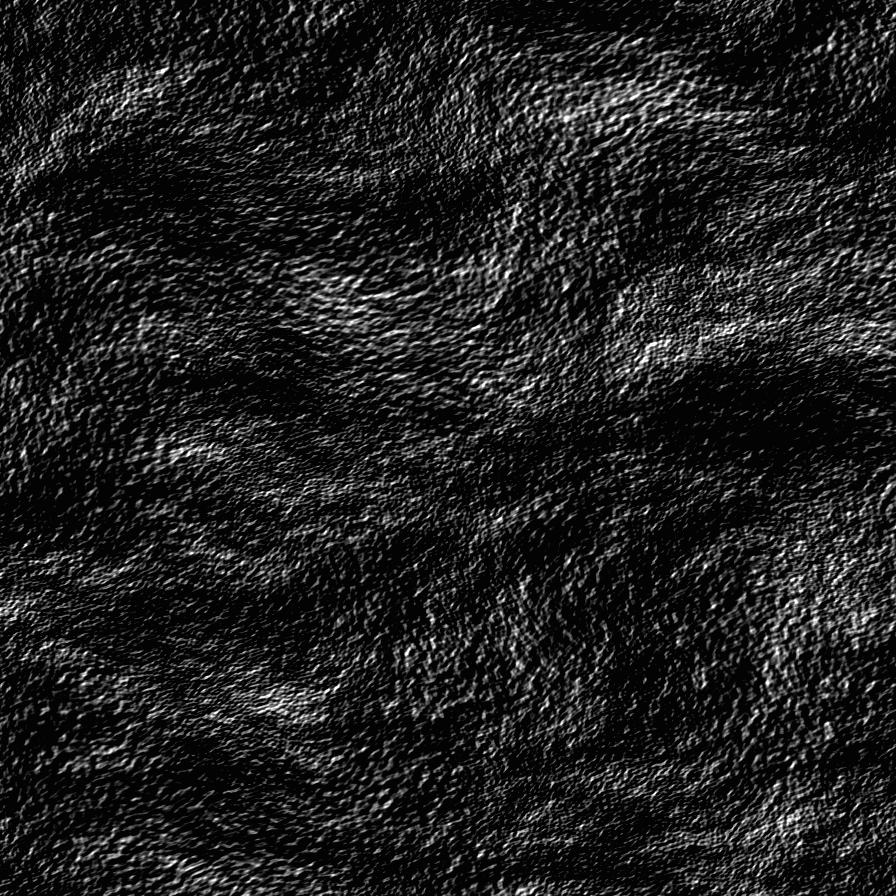
Reproduce this texture map procedurally as a WebGL 2 fragment shader.

```glsl
#version 300 es
precision highp float;

uniform vec2 u_resolution;
out vec4 fragColor;

// Relief: broad folds that gather the light into patches
const float RELIEF_SCALE = 4.5;
const int RELIEF_OCTAVES = 5;
const float RELIEF_GAIN = 0.88;
const vec2 RELIEF_STRETCH = vec2(0.66, 1.0);
const float RELIEF_SHARE = 0.53;
const float LIGHT_ANGLE = 1.9;
const float LIGHT_SWING = 2.0;

// Grain: small tilted ridges
const float GRAIN_TILT = 0.33;
const vec2 GRAIN_STRETCH = vec2(0.72, 1.0);
const float GRAIN_LIGHT_ANGLE = 2.1;
const float GRAIN_LIGHT_SWING = 1.2;
const float CLUMP_SCALE = 82.0;
const float COARSE_SCALE = 152.0;
const float FINE_SCALE = 265.0;
const float CLUMP_SHARE = 0.33;
const float GRAIN_SHARE = 0.80;
const float WARP = 0.016;

// Tone: base, linear and squared response to the lit slope
const vec3 TONE = vec3(0.012, 0.25, 0.045);
const float SLOPE_NORM = 1.45;
const float SLOPE_BIAS = 0.04;

vec2 hashGradient(ivec2 cell) {
    uvec2 c = uvec2(cell);
    uint h = c.x * 1597334673u ^ c.y * 3812015801u;
    h = (h ^ (h >> 16)) * 2146121005u;
    h = (h ^ (h >> 15)) * 2221713035u;
    h ^= h >> 16;
    float angle = float(h >> 8) * 6.28319 / 16777216.0;
    return vec2(cos(angle), sin(angle));
}

// Gradient noise: x is the value, yz its slope
vec3 gradientNoise(vec2 p) {
    ivec2 i = ivec2(floor(p));
    vec2 f = fract(p);
    vec2 u = f * f * f * (f * (f * 6.0 - 15.0) + 10.0);
    vec2 du = 30.0 * f * f * (f * (f - 2.0) + 1.0);
    vec2 ga = hashGradient(i);
    vec2 gb = hashGradient(i + ivec2(1, 0));
    vec2 gc = hashGradient(i + ivec2(0, 1));
    vec2 gd = hashGradient(i + ivec2(1, 1));
    float a = dot(ga, f);
    float b = dot(gb, f - vec2(1.0, 0.0));
    float c = dot(gc, f - vec2(0.0, 1.0));
    float d = dot(gd, f - 1.0);
    float value = mix(mix(a, b, u.x), mix(c, d, u.x), u.y);
    vec2 slope = mix(mix(ga, gb, u.x), mix(gc, gd, u.x), u.y)
        + du * (u.yx * (a - b - c + d) + vec2(b, c) - a);
    return vec3(value, slope);
}

vec2 direction(float angle) {
    return vec2(cos(angle), sin(angle));
}

// Lit slope of the folds
float reliefLight(vec2 p, vec2 light) {
    vec2 q = p * RELIEF_STRETCH * RELIEF_SCALE;
    float sum = 0.0, weight = 1.0, power = 0.0;
    for (int i = 0; i < RELIEF_OCTAVES; i++) {
        sum += weight * dot(gradientNoise(q).yz, light);
        power += weight * weight;
        weight *= RELIEF_GAIN;
        q = q * 2.03 + vec2(17.3, 9.1);
    }
    return SLOPE_NORM * sum / sqrt(power);
}

float grainSlope(vec2 q, float scale, vec2 light) {
    return SLOPE_NORM * dot(gradientNoise(q * scale + scale).yz, light);
}

// Lit slope of the ridges, coarse in some regions and fine in others
float grainLight(vec2 p, vec2 light) {
    vec2 along = direction(GRAIN_TILT);
    vec2 q = vec2(dot(p, along), dot(p, vec2(-along.y, along.x))) * GRAIN_STRETCH;
    float region = smoothstep(-0.3, 0.3, gradientNoise(p * 5.0 + 63.1).x);
    float blend = mix(0.45, 1.2, region);
    float ridges = cos(blend) * grainSlope(q, COARSE_SCALE, light)
        + sin(blend) * grainSlope(q, FINE_SCALE, light);
    return CLUMP_SHARE * grainSlope(q, CLUMP_SCALE, light) + GRAIN_SHARE * ridges;
}

void main() {
    vec2 p = gl_FragCoord.xy / min(u_resolution.x, u_resolution.y);

    // Bend the surface slightly so that no row runs straight
    vec2 bend = vec2(gradientNoise(p * 6.0 + 5.2).x, gradientNoise(p * 7.0 + 48.6).x);
    vec2 bent = p + WARP * bend;

    // The light turns from place to place
    float turn = gradientNoise(p * 3.0 + 31.7).x;
    vec2 foldLight = direction(LIGHT_ANGLE + LIGHT_SWING * turn);
    vec2 ridgeLight = direction(GRAIN_LIGHT_ANGLE + GRAIN_LIGHT_SWING * turn);

    float slope = SLOPE_BIAS + RELIEF_SHARE * reliefLight(bent, foldLight)
        + grainLight(bent, ridgeLight);
    float lit = max(slope, 0.0);
    float tone = TONE.x + lit * (TONE.y + lit * TONE.z);
    fragColor = vec4(vec3(min(tone, 1.0)), 1.0);
}
```
